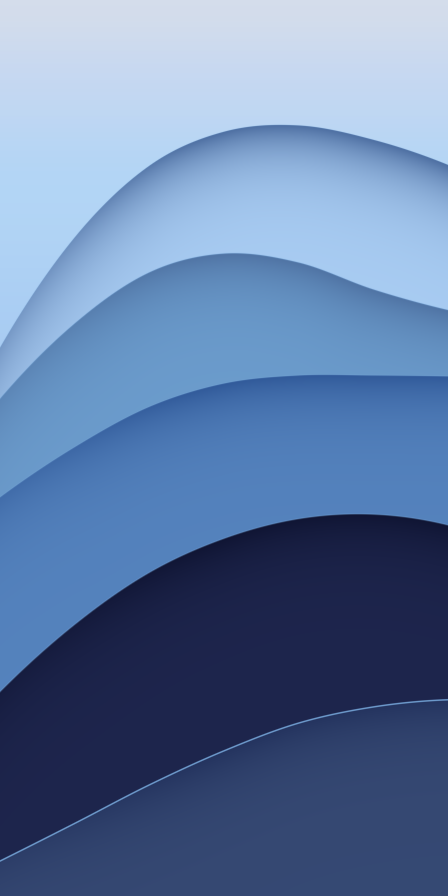
This background is drawn by a Shadertoy shader. Its source:

```glsl
// Layered paper-cut hills in blue under a pale sky, each with a soft shaded rim.

const int LAYERS = 5;
const int KNOTS = 7;

// Crest depth below the top edge, at evenly spaced knots from left to right
const float CREST[LAYERS * KNOTS] = float[](
    0.388, 0.265, 0.185, 0.147, 0.140, 0.156, 0.184,
    0.445, 0.361, 0.304, 0.283, 0.293, 0.323, 0.346,
    0.555, 0.499, 0.454, 0.428, 0.419, 0.419, 0.420,
    0.772, 0.697, 0.639, 0.601, 0.579, 0.574, 0.586,
    0.961, 0.919, 0.876, 0.838, 0.807, 0.789, 0.781);

const vec3 BASE[LAYERS] = vec3[](
    vec3(0.66, 0.80, 0.95), vec3(0.42, 0.61, 0.80), vec3(0.33, 0.51, 0.74),
    vec3(0.115, 0.145, 0.30), vec3(0.21, 0.285, 0.45));
const vec3 SHADE[LAYERS] = vec3[](
    vec3(0.30, 0.43, 0.63), vec3(0.31, 0.45, 0.64), vec3(0.19, 0.35, 0.60),
    vec3(0.06, 0.08, 0.20), vec3(0.14, 0.20, 0.37));

// Strength of the bright line along each crest
const float RIM[LAYERS] = float[](0.15, 0.25, 0.15, 0.30, 0.85);
const vec3 RIM_COLOR = vec3(0.48, 0.68, 0.88);
const float RIM_WIDTH = 0.0011;

const vec3 SKY_TOP = vec3(0.83, 0.865, 0.92);
const vec3 SKY_MID = vec3(0.775, 0.845, 0.945);
const vec3 SKY_LOW = vec3(0.70, 0.835, 0.96);
const float SHADE_DEPTH = 0.036;
const float LEFT_SHADE = 0.55;

// Knot value, extended smoothly one step past either end
float knot(int layer, int i) {
    int first = layer * KNOTS;
    int last = first + KNOTS - 1;
    if (i < 0) return 3.0 * (CREST[first] - CREST[first + 1]) + CREST[first + 2];
    if (i >= KNOTS) return 3.0 * (CREST[last] - CREST[last - 1]) + CREST[last - 2];
    return CREST[first + i];
}

// Catmull-Rom crest: x holds the depth, y its slope across the width
vec2 crest(int layer, float x) {
    float s = x * float(KNOTS - 1);
    int i = clamp(int(floor(s)), 0, KNOTS - 2);
    float t = s - float(i);
    float a = knot(layer, i - 1), b = knot(layer, i);
    float c = knot(layer, i + 1), d = knot(layer, i + 2);
    float k1 = 0.5 * (c - a);
    float k2 = a - 2.5 * b + 2.0 * c - 0.5 * d;
    float k3 = 0.5 * (d - a) + 1.5 * (b - c);
    float value = b + t * (k1 + t * (k2 + t * k3));
    float slope = k1 + t * (2.0 * k2 + 3.0 * k3 * t);
    return vec2(value, slope * float(KNOTS - 1));
}

vec3 sky(float depth) {
    vec3 color = mix(SKY_TOP, SKY_MID, smoothstep(0.0, 0.10, depth));
    color = mix(color, SKY_LOW, smoothstep(0.07, 0.21, depth));
    return mix(color, BASE[0], smoothstep(0.20, 0.40, depth));
}

void mainImage(out vec4 fragColor, in vec2 fragCoord) {
    vec2 uv = fragCoord / iResolution.xy;
    float depth = 1.0 - uv.y;
    float pixel = 1.0 / iResolution.y;
    float aspect = iResolution.x / iResolution.y;
    vec3 color = sky(depth);

    // Paint the sheets from back to front
    for (int i = 0; i < LAYERS; i++) {
        vec2 curve = crest(i, uv.x);
        float dist = (depth - curve.x) / length(vec2(1.0, curve.y / aspect));
        float inside = max(dist, 0.0);

        // Inner shade, softer toward the left
        float strength = mix(LEFT_SHADE, 1.0, smoothstep(0.0, 0.5, uv.x));
        vec3 sheet = mix(BASE[i], SHADE[i], strength * exp(-inside / SHADE_DEPTH));
        color = mix(color, sheet, smoothstep(-0.7 * pixel, 0.7 * pixel, dist));

        // Thin bright rim
        float rim = 1.0 - smoothstep(0.0, RIM_WIDTH + 0.5 * pixel, abs(dist));
        color = mix(color, RIM_COLOR, rim * RIM[i]);
    }
    fragColor = vec4(color, 1.0);
}
```
